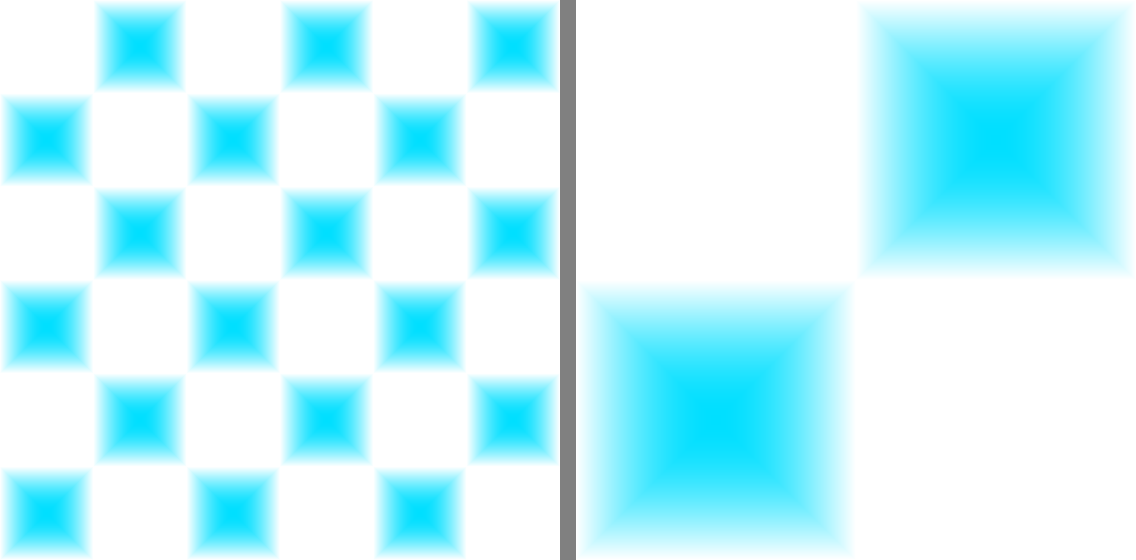
Left, the full canvas; right, a detail of the centre.
Reproduce this pattern procedurally as a Shadertoy shader.

```glsl
// Checkerboard of soft cyan squares on white, six cells across and six down.
// Each coloured cell fades from its centre to its edges along a sine,
// taking the weaker axis so that the fade forms a square pyramid.

const float PI = 3.14159;

// Strength of the square within a cell: 1 at the centre, 0 on the border
float pyramidGlow(vec2 cellUv) {
    vec2 wave = sin(PI * cellUv);
    return min(wave.x, wave.y);
}

void mainImage(out vec4 fragColor, in vec2 fragCoord) {
    // Six whole cells per side, an even count, so the board wraps
    vec2 grid = 6.0 * fragCoord / iResolution.xy;
    vec2 cell = floor(grid);

    // Cells with an even index sum carry a square, starting at the lower left
    float filled = 1.0 - mod(cell.x + cell.y, 2.0);
    float glow = filled * pyramidGlow(fract(grid));

    vec3 white = vec3(1.0);
    vec3 cyan = vec3(0.0, 0.873, 1.0);
    fragColor = vec4(mix(white, cyan, glow), 1.0);
}
```
